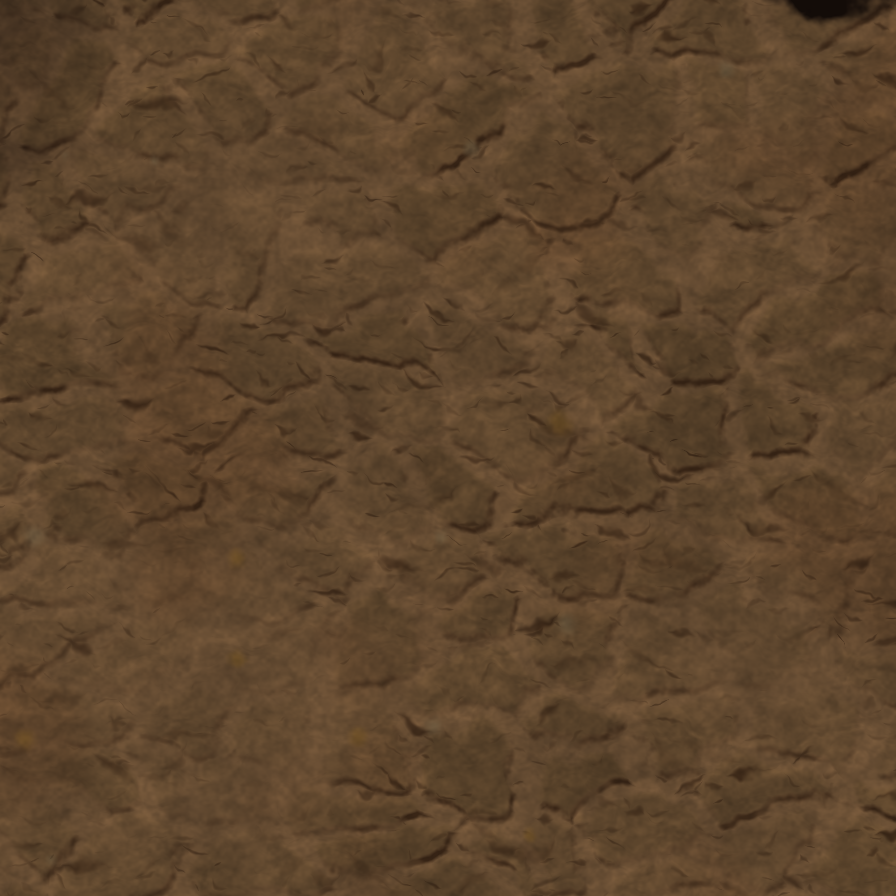
A Shadertoy shader for this texture:

```glsl
const vec3 SAND = vec3(0.402, 0.300, 0.199);
const vec3 STONE = vec3(0.338, 0.253, 0.160);
const vec3 CLAY = vec3(0.360, 0.250, 0.155);
const vec3 SHADOW = vec3(0.175, 0.108, 0.060);
const vec3 OCHRE = vec3(0.46, 0.33, 0.13);
const vec3 PEBBLE = vec3(0.43, 0.37, 0.27);
const vec3 HOLLOW = vec3(0.06, 0.035, 0.025);
const vec2 STONE_FREQ = vec2(8.5, 12.0);     // stones across the canvas
const vec2 LIGHT_STEP = vec2(-0.003, 0.0065); // towards the light
const float WARP = 0.08;
const float GAP = 0.06;
const float CHIP_SHARE = 0.6;
const float GRAIN = 0.10;
const float MOTTLE = 0.24;
const float RELIEF = 0.32;

float hash(vec2 p) {
    vec3 q = fract(p.xyx * 0.1031);
    q += dot(q, q.yzx + 33.33);
    return fract((q.x + q.y) * q.z);
}

vec2 hash2(vec2 p) {
    return vec2(hash(p + 17.0), hash(p + 71.0));
}

float noise(vec2 p) {
    vec2 i = floor(p), f = fract(p);
    f = f * f * (3.0 - 2.0 * f);
    return mix(mix(hash(i), hash(i + vec2(1, 0)), f.x),
               mix(hash(i + vec2(0, 1)), hash(i + vec2(1, 1)), f.x), f.y);
}

float fbm(vec2 p) {
    float sum = 0.0, amp = 0.5;
    for (int i = 0; i < 4; i++) {
        sum += amp * noise(p);
        p = mat2(1.6, 1.2, -1.2, 1.6) * p + 7.3;
        amp *= 0.5;
    }
    return sum / 0.9375;
}

// Height of the half-buried stones: distance to the Voronoi borders
float stoneHeight(vec2 p) {
    vec2 q = p + WARP * (vec2(fbm(p * 9.0), fbm(p * 9.0 + 40.0)) - 0.5);
    q *= STONE_FREQ;
    vec2 cell = floor(q), nearest = vec2(0.0), id = cell;
    float best = 9.0;
    for (int y = -1; y <= 1; y++)
    for (int x = -1; x <= 1; x++) {
        vec2 c = cell + vec2(x, y);
        vec2 r = c + hash2(c) - q;
        if (dot(r, r) < best) { best = dot(r, r); nearest = r; id = c; }
    }
    float edge = 9.0;
    for (int y = -2; y <= 2; y++)
    for (int x = -2; x <= 2; x++) {
        vec2 c = id + vec2(x, y);
        vec2 r = c + hash2(c) - q, d = r - nearest;
        if (dot(d, d) > 1e-4) edge = min(edge, dot(0.5 * (r + nearest), normalize(d)));
    }
    edge += 0.24 * (fbm(p * 36.0) - 0.5);
    return smoothstep(GAP, GAP + 0.11, edge) * mix(0.45, 1.0, hash(id + 5.0));
}

// Short curved cracks, tapered at both ends
float chips(vec2 p, float freq) {
    vec2 q = p * freq, cell = floor(q);
    float dark = 0.0;
    for (int y = -1; y <= 1; y++)
    for (int x = -1; x <= 1; x++) {
        vec2 c = cell + vec2(x, y);
        vec2 r = q - c - hash2(c);
        c += freq * 3.0;
        vec2 rnd = hash2(c + 31.0);
        float angle = mix(-0.75, 0.6, rnd.x);
        float len = mix(0.22, 0.5, rnd.y);
        float thick = len * mix(0.18, 0.40, hash(c + 13.0));
        r = mat2(cos(angle), -sin(angle), sin(angle), cos(angle)) * r;
        r.y -= (hash(c + 9.0) - 0.3) * r.x * r.x * 1.6;
        float taper = 1.0 - r.x * r.x / (len * len) - abs(r.y) / thick;
        float present = step(hash(c + 53.0), CHIP_SHARE) * mix(0.35, 1.0, hash(c + 3.0));
        dark = max(dark, smoothstep(0.0, 0.9, taper) * present);
    }
    return dark;
}

// Sparse soft spots: x = strength, y = kind
vec2 spots(vec2 p) {
    vec2 q = p * 9.0, c = floor(q);
    vec2 r = fract(q) - mix(vec2(0.25), vec2(0.75), hash2(c + 83.0));
    float radius = mix(0.08, 0.17, hash(c + 61.0));
    float ragged = length(r) + 0.12 * (fbm(p * 50.0) - 0.5);
    return vec2(smoothstep(radius, 0.0, ragged) * step(hash(c + 47.0), 0.2), hash(c + 29.0));
}

float blob(vec2 p, vec2 centre, vec2 size) {
    vec2 d = (p - centre) / size;
    return exp(-dot(d, d));
}

void mainImage(out vec4 fragColor, in vec2 fragCoord) {
    vec2 p = fragCoord / iResolution.xy;
    vec2 wobble = p + 0.035 * (vec2(fbm(p * 24.0), fbm(p * 24.0 + 60.0)) - 0.5);

    // Drifts of sand cover part of the stones
    float drift = smoothstep(0.60, 0.82, fbm(p * 3.5 + 11.0));
    drift = max(drift, blob(wobble, vec2(0.27, 0.78), vec2(0.12, 0.10)));
    float bare = 1.0 - 0.75 * drift;
    float height = stoneHeight(p);
    float slope = stoneHeight(p + LIGHT_STEP) - height;

    // Ground colours with broad and small mottling
    vec3 color = mix(SAND, STONE, height * bare);
    color = mix(color, CLAY, 0.5 * smoothstep(0.48, 0.75, fbm(p * 5.0 + 90.0)));
    color *= 1.0 + 0.24 * (fbm(p * 13.0 + 3.0) - 0.5);
    color *= 1.0 + MOTTLE * (fbm(p * vec2(42.0, 58.0) + 5.0) - 0.5);

    // Small relief lit from above
    vec2 rough = vec2(38.0, 60.0);
    float bump = fbm(wobble * rough) - fbm((wobble + 0.7 * LIGHT_STEP) * rough);
    color *= 1.0 + RELIEF * bump * mix(0.4, 1.0, bare);

    // Broken shadows under the stones, faint light on top
    float broken = smoothstep(0.34, 0.60, fbm(p * 17.0 + 23.0));
    float shade = max(slope, 0.0) * mix(0.25, 1.0, broken);
    float cracks = max(chips(wobble, 12.0), 0.85 * chips(wobble + 0.37, 21.0));
    cracks = max(cracks, 0.65 * chips(wobble + 0.71, 34.0));
    shade = max(shade, 0.85 * cracks * mix(0.3, 1.0, broken));
    color = mix(color, SHADOW, clamp(shade * bare, 0.0, 0.85));
    color *= 1.0 + 0.12 * max(-slope, 0.0) * bare;

    // Ochre flecks and pale pebbles
    vec2 spot = spots(p);
    color = mix(color, spot.y < 0.6 ? OCHRE : PEBBLE, 0.5 * spot.x);

    // Fine grain
    color *= 1.0 + GRAIN * (noise(p * 210.0) + noise(p * 110.0 + 8.0) - 1.0);

    // Dark hollows at the upper corners
    float ragged = 0.5 + fbm(p * 30.0 + 2.0);
    float hollow = 0.45 * blob(wobble, vec2(0.0, 0.96), vec2(0.08, 0.07));
    hollow += 0.30 * blob(wobble, vec2(0.02, 0.83), vec2(0.06, 0.03));
    hollow += smoothstep(0.4, 0.9, ragged * blob(wobble, vec2(0.94, 1.01), vec2(0.10, 0.035)));
    color = mix(color, HOLLOW, min(hollow * mix(1.0, ragged, 0.6), 0.95));
    fragColor = vec4(color, 1.0);
}
```
